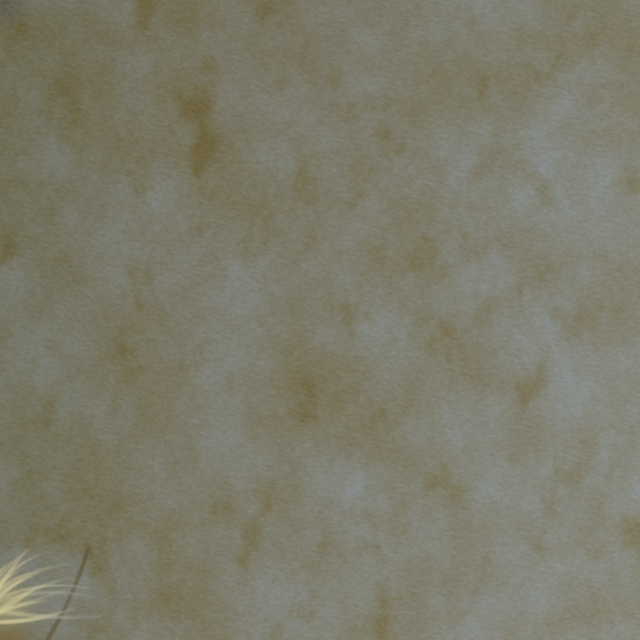
This texture is drawn by a Shadertoy shader. Its source:

```glsl
// Mottled, dimly lit parchment: ochre stains on grey-blue paper, made of
// layered gradient noise with fine slanted fibres, brighter to the lower right.
// A pale feathery tuft and a thin brown stalk sit in the lower left corner.

vec2 hashGradient(vec2 cell) {
    vec3 p = fract(vec3(cell.xyx) * vec3(0.1031, 0.1030, 0.0973));
    p += dot(p, p.yzx + 33.33);
    float angle = 6.2832 * fract((p.x + p.y) * p.z);
    return vec2(cos(angle), sin(angle));
}

float hash(float n) {
    return fract(sin(n * 12.99) * 437.58);
}

float gradientNoise(vec2 p) {
    vec2 i = floor(p), f = fract(p);
    vec2 u = f * f * f * (f * (f * 6.0 - 15.0) + 10.0);
    float a = dot(hashGradient(i), f);
    float b = dot(hashGradient(i + vec2(1, 0)), f - vec2(1, 0));
    float c = dot(hashGradient(i + vec2(0, 1)), f - vec2(0, 1));
    float d = dot(hashGradient(i + vec2(1, 1)), f - vec2(1, 1));
    return mix(mix(a, b, u.x), mix(c, d, u.x), u.y);
}

float fbm(vec2 p) {
    float sum = 0.0, amplitude = 0.5;
    for (int i = 0; i < 5; i++) {
        sum += amplitude * gradientNoise(p);
        p = mat2(1.6, 1.2, -1.2, 1.6) * p + 17.3;
        amplitude *= 0.55;
    }
    return sum;
}

vec3 paper(vec2 uv) {
    // Coolness: 0 is an ochre stain, 1 is bare grey-blue paper
    float cool = 0.53 + 0.3 * (uv.x - 0.5) - 0.16 * (uv.y - 0.5);
    cool += 0.55 * fbm(uv * 3.2 + 4.7) + 0.85 * fbm(uv * vec2(7.5, 6.5) + 31.0);
    float stain = fbm(uv * vec2(11.0, 9.0) + 62.0);
    cool -= 0.5 * smoothstep(0.04, 0.4, stain);
    cool += 0.16 * gradientNoise(uv * vec2(30.0, 26.0)) + 0.12 * gradientNoise(uv * vec2(55.0, 65.0));
    vec3 color = mix(vec3(0.463, 0.432, 0.315), vec3(0.52, 0.538, 0.525), clamp(cool, -0.25, 1.15));

    // Broad light, dimmer at the top and left
    color *= 0.993 + 0.085 * (uv.x - 0.5) - 0.045 * (uv.y - 0.5);
    color.r -= 0.008 * smoothstep(0.3, 0.0, uv.x);
    color *= 1.0 - 0.15 * smoothstep(0.06, 0.0, length(uv - vec2(0, 1)));

    // Fibres and fine grain
    vec2 slanted = vec2(uv.x - 0.25 * uv.y, uv.y + 0.25 * uv.x);
    float grain = gradientNoise(slanted * vec2(75.0, 190.0));
    grain += 0.9 * gradientNoise(slanted * vec2(150.0, 240.0) + 9.0);
    grain += 0.5 * gradientNoise(uv * 230.0 + 40.0);
    return color + grain * vec3(0.026, 0.026, 0.03);
}

float strand(vec2 p, float angle, float len, float bend, float width) {
    float c = cos(angle), s = sin(angle);
    vec2 q = mat2(c, -s, s, c) * p;
    float along = q.x / len;
    float offset = abs(q.y - bend * q.x * (1.0 - along));
    float halfWidth = width * (1.0 - 0.6 * clamp(along, 0.0, 1.0));
    float blur = 0.002 + 0.5 / iResolution.y;
    float cover = smoothstep(halfWidth + blur, halfWidth - blur, offset);
    return cover * smoothstep(0.0, 0.2, along) * smoothstep(1.0, 0.55, along);
}

void mainImage(out vec4 fragColor, in vec2 fragCoord) {
    vec2 uv = fragCoord / iResolution.y;
    vec3 color = paper(uv);

    // Thin brown stalk
    vec2 base = vec2(0.068, -0.01), stalk = vec2(0.07, 0.152);
    float t = clamp(dot(uv - base, stalk) / dot(stalk, stalk), 0.0, 1.0);
    float stalkDistance = length(uv - base - stalk * t - vec2(0.006 * sin(3.14 * t), 0));
    color = mix(color, vec3(0.36, 0.31, 0.19), 0.65 * smoothstep(0.006, 0.001, stalkDistance));

    // Ochre shade below the tuft and a cream glow at its root
    float shade = smoothstep(0.075, 0.0, length(uv * vec2(1.0, 1.6)));
    color = mix(color, vec3(0.46, 0.39, 0.2), 0.7 * shade);
    float glow = smoothstep(0.06, 0.0, length((uv - vec2(0.005, 0.055)) * vec2(1.0, 1.2)));
    color = mix(color, vec3(0.68, 0.63, 0.43), 0.65 * glow);

    // Fan of curved pale hairs, rooted along the left edge
    for (int i = 0; i < 20; i++) {
        float k = float(i), fan = k / 19.0;
        vec2 root = vec2(-0.02, 0.025 + 0.035 * hash(k + 7.0));
        float len = mix(0.2, 0.11, fan) * (0.65 + 0.4 * hash(k + 1.0));
        float bend = 0.9 * (hash(k + 30.0) - 0.3);
        float hair = strand(uv - root, 1.15 * fan - 0.05, len, bend, 0.002 + 0.002 * hash(k + 60.0));
        vec3 hairColor = mix(vec3(0.8, 0.76, 0.58), vec3(0.66, 0.67, 0.64), smoothstep(0.03, 0.12, uv.x));
        color = mix(color, hairColor, hair * (0.35 + 0.4 * hash(k + 90.0)));
    }

    fragColor = vec4(color, 1.0);
}
```
